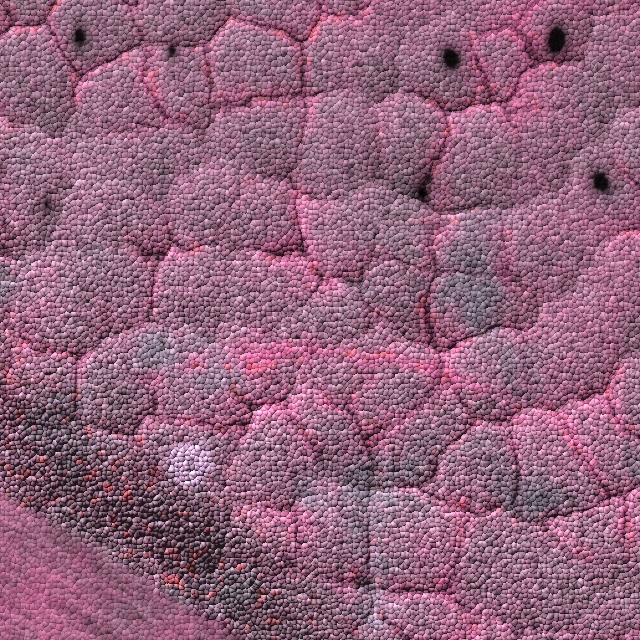
A WebGL 2 fragment shader for this texture:

```glsl
#version 300 es
precision highp float;
// Granular mauve ground split into rounded plots with rosy rims and dark seams.
// Cellular noise gives both the plots and the lit grains; gradient noise varies
// tint and contrast. Dark pits, a shaded slope and a streaked corner lie on top.
uniform vec2 u_resolution;
out vec4 fragColor;

vec2 hash2(vec2 p) {
    vec3 q = fract(p.xyx * vec3(0.1031, 0.1030, 0.0973));
    q += dot(q, q.yzx + 33.33);
    return fract((q.xx + q.yz) * q.zy);
}

float cornerSlope(vec2 cell, vec2 offset) {
    float angle = 6.2832 * hash2(cell).x;
    return dot(vec2(cos(angle), sin(angle)), offset);
}

// Gradient noise, roughly -0.7 to 0.7
float noise(vec2 p) {
    vec2 i = floor(p), f = fract(p);
    vec2 w = f * f * f * (f * (f * 6.0 - 15.0) + 10.0);
    vec2 e = vec2(1.0, 0.0);
    float low = mix(cornerSlope(i, f), cornerSlope(i + e, f - e), w.x);
    float high = mix(cornerSlope(i + e.yx, f - e.yx), cornerSlope(i + 1.0, f - 1.0), w.x);
    return mix(low, high, w.y);
}

float fbm(vec2 p) {
    float sum = 0.0, amp = 1.0;
    for (int i = 0; i < 4; i++) {
        sum += amp * noise(p);
        p = mat2(1.6, 1.2, -1.2, 1.6) * p + 17.3;
        amp *= 0.5;
    }
    return sum;
}

// Cellular noise: xy = offset from the nearest seed, z = gap to the second nearest
vec3 cellular(vec2 p) {
    vec2 base = floor(p), nearest = vec2(0.0);
    float d1 = 8.0, d2 = 8.0;
    for (int y = -1; y <= 1; y++)
    for (int x = -1; x <= 1; x++) {
        vec2 cell = base + vec2(x, y);
        vec2 offset = p - cell - 0.1 - 0.8 * hash2(cell);
        float d = length(offset);
        d2 = min(d2, max(d, d1));
        if (d < d1) { d1 = d; nearest = offset; }
    }
    return vec3(nearest, d2 - d1);
}

// Distance to the rim of a scattered pit, one candidate per grid cell
float pitDistance(vec2 p, float scale, float chance) {
    vec2 cell = floor(p * scale);
    vec2 rnd = hash2(cell + 41.0);
    vec2 center = 0.28 + 0.44 * hash2(cell + 7.0);
    float d = length((fract(p * scale) - center) * vec2(1.25, 0.9)) / scale;
    return rnd.x < chance ? d - mix(0.004, 0.015, rnd.y) : 1.0;
}

// Relief of small lit grains, centred on zero
float grainRelief(vec2 p, float scale, vec2 light) {
    vec3 grain = cellular(p * scale + 0.5 * noise(p * scale * 0.5));
    float gap = 1.0 - smoothstep(0.0, 0.35, grain.z);
    return 0.75 * dot(grain.xy, light) - 0.3 * gap + 0.12
         + 0.35 * noise(p * scale * 0.55) + 0.4 * noise(p * scale * 1.7 + 5.0);
}

float bump(float x, float width) {
    return exp(-x * x / (width * width));
}

void main() {
    vec2 uv = gl_FragCoord.xy / min(u_resolution.x, u_resolution.y);
    vec2 light = normalize(vec2(-0.45, 0.9));
    float broad = fbm(uv * 3.5 + 3.0);
    float patches = fbm(uv * 9.0 + 20.0);
    float fine = fbm(uv * 34.0);

    // Regions: slope beside the corner strip, and an arched rosy band
    vec2 across = vec2(0.518, 0.856);
    float side = dot(uv, across) - 0.197 + 0.012 * patches;
    float along = dot(uv, vec2(across.y, -across.x));
    float corner = 1.0 - smoothstep(-0.012, 0.012, side + 0.01 * fine);
    float slope = bump(side - 0.075, 0.085) * (1.0 - smoothstep(0.3, 0.65, uv.x)) * (1.0 - corner);
    float archX = uv.x - 0.47;
    float arch = bump(uv.y - 0.45 + 0.7 * archX * archX + 0.02 * patches, 0.017)
               * smoothstep(0.15, 0.3, uv.x) * (1.0 - smoothstep(0.72, 0.85, uv.x));

    // Plots: rosy rims, broken dark seams and a gentle swell
    vec2 warp = vec2(fbm(uv * 7.0), fbm(uv * 7.0 + 50.0));
    vec3 plot = cellular(uv * 8.5 + 0.3 * warp);
    float visible = smoothstep(-0.3, 0.2, noise(uv * 5.0 + 11.0)) * (1.0 - slope) * (1.0 - corner);
    float rim = bump(plot.z, 0.24) * visible;
    float seam = (1.0 - smoothstep(0.02, 0.1, plot.z + 0.03 * fine)) * visible;
    float swell = dot(plot.xy, light) * (0.25 + 0.35 * rim);

    // Brightness
    float contrast = mix(1.2, 0.85, smoothstep(0.3, 0.9, uv.y + 0.3 * uv.x - 0.1));
    contrast = mix(contrast + 0.45 * slope, 0.6, corner);
    float tone = 1.03 + contrast * grainRelief(uv, 125.0, light) + 0.12 * broad + 0.13 * patches;
    tone += swell * (1.0 - corner) + 0.12 * rim + 0.15 * arch - 0.4 * seam - 0.42 * slope;
    float streaks = noise(vec2(along * 5.0, side * 70.0)) + 0.5 * noise(vec2(along * 9.0, side * 160.0));
    tone += corner * 0.3 * streaks;

    // Tint: grey mauve to rose, with cool patches, red flecks and a pale mound
    float rosy = 0.3 + 0.45 * broad + 0.3 * patches + 0.25 * fine + 0.6 * rim + 0.7 * arch;
    rosy += 0.2 * smoothstep(0.4, 1.0, uv.x) + 0.35 * (1.0 - tone) + 0.45 * corner;
    vec3 color = mix(vec3(0.54, 0.435, 0.5), vec3(0.60, 0.33, 0.455), clamp(rosy, 0.0, 1.2));
    float cool = smoothstep(0.1, 0.6, fbm(uv * 6.0 + 70.0)) * (1.0 - smoothstep(0.45, 0.9, uv.y));
    color = mix(color, vec3(0.40, 0.42, 0.46), 0.6 * cool * (1.0 - corner));
    float flecks = smoothstep(0.12, 0.5, noise(uv * 48.0) + 0.3 * patches);
    color = mix(color, vec3(0.80, 0.33, 0.36), flecks * clamp(0.7 * slope + 0.4 * rim + 0.5 * arch, 0.0, 0.8));
    float mound = 1.0 - smoothstep(0.025, 0.048, length(uv - vec2(0.295, 0.275)) + 0.012 * fine);
    color = mix(color, vec3(0.66, 0.54, 0.67), 0.8 * mound);
    tone += 0.2 * mound;

    // Pits with soft shaded surroundings, only in the upper part
    float pit = pitDistance(uv + 0.012 * warp, 5.0, 0.65) + 0.004 * fine;
    float depth = 0.6 * exp(-max(pit, 0.0) / 0.011) + 0.4 * (1.0 - smoothstep(-0.003, 0.006, pit));
    depth *= smoothstep(0.58, 0.66, uv.y);
    tone = max(tone, 0.22) * (1.0 - 0.9 * depth);
    fragColor = vec4(clamp(color * tone, 0.0, 1.0), 1.0);
}
```
